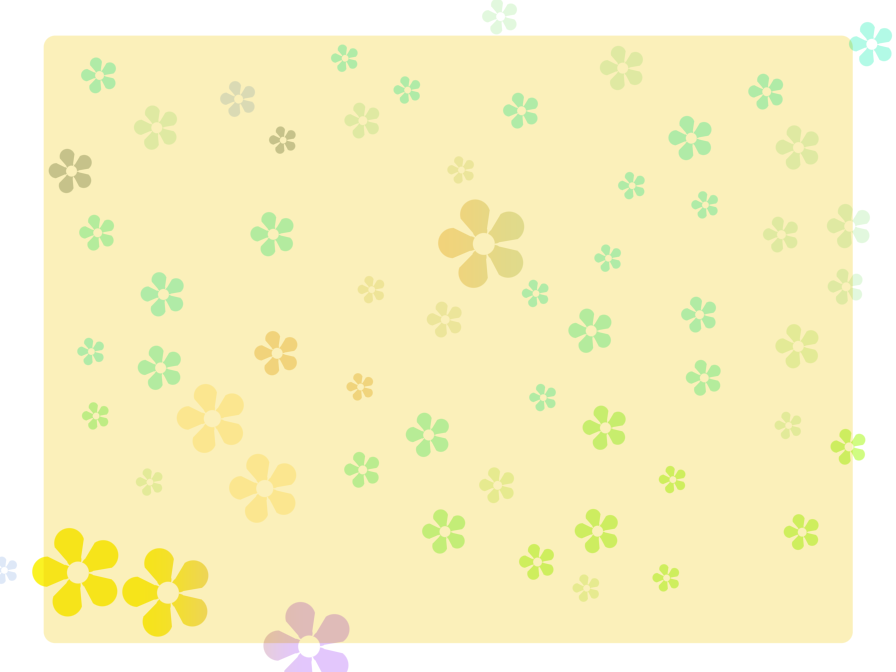
Reproduce this pattern procedurally as a WebGL 1 fragment shader.

```glsl
precision highp float;
// Translucent five-petalled flowers scattered over a cream panel on white.

uniform vec2 u_resolution;

const float CELL = 0.129;
const vec2 PANEL_CENTRE = vec2(0.667, 0.495);
const vec2 PANEL_HALF = vec2(0.602, 0.452);

const vec3 CREAM = vec3(0.984, 0.941, 0.729);
// Tints multiply whatever lies beneath the flower.
const vec3 GOLD = vec3(0.98, 0.95, 0.14);
const vec3 ORCHID = vec3(0.89, 0.78, 0.99);
const vec3 HONEY = vec3(1.0, 0.96, 0.77);
const vec3 AMBER = vec3(0.96, 0.88, 0.66);
const vec3 OLIVE = vec3(0.89, 0.91, 0.75);
const vec3 LIME = vec3(0.82, 0.99, 0.50);
const vec3 MINT = vec3(0.70, 0.98, 0.90);
const vec3 HAZE = vec3(0.87, 0.91, 0.97);
const vec3 KHAKI = vec3(0.79, 0.81, 0.74);
const vec3 FADED = vec3(0.95, 0.97, 0.86);

float hash(vec2 cell, float seed) {
  return fract(sin(dot(cell, vec2(127.1, 311.7)) + seed * 74.7) * 43758.545);
}

float roundedBox(vec2 p, vec2 halfSize, float radius) {
  vec2 q = abs(p) - halfSize + radius;
  return length(max(q, 0.0)) + min(max(q.x, q.y), 0.0) - radius;
}

float coverage(float dist, float pixel) {
  return 1.0 - smoothstep(-pixel, pixel, dist);
}

// Egg-shaped petals around an open centre.
float flower(vec2 p, float radius) {
  const float SECTOR = 1.256637;
  p /= radius;
  float r = length(p);
  float angle = atan(p.y, p.x + 1e-6) - 0.6;
  angle = mod(angle + 0.5 * SECTOR, SECTOR) - 0.5 * SECTOR;
  vec2 q = r * vec2(cos(angle), sin(angle));
  float t = clamp((q.x - 0.3) / 0.37, 0.0, 1.0);
  float petal = length(q - vec2(mix(0.3, 0.67, t), 0.0)) - mix(0.16, 0.33, t);
  return max(petal, 0.24 - r) * radius;
}

// Two curved sprays of three large blossoms.
vec2 blossomCentre(float i) {
  float k = mod(i, 3.0);
  vec2 low = vec2(0.116, 0.148) + k * vec2(0.096, -0.005) + k * k * vec2(0.038, -0.025);
  vec2 high = vec2(0.394, 0.273) + k * vec2(-0.319, 0.026) + k * k * vec2(0.241, 0.078);
  return mix(low, high, step(2.5, i));
}

float blossomRadius(float i) {
  return mix(0.068, 0.053, step(2.5, i) * step(i, 4.5));
}

vec3 blossomTint(float i, vec2 p) {
  vec3 low = mix(GOLD, ORCHID, smoothstep(0.2, 0.46, p.x));
  vec3 high = mix(AMBER, OLIVE, smoothstep(0.65, 0.79, p.x));
  high = mix(HONEY, high, step(0.5, p.x));
  return mix(low, high, step(2.5, i));
}

// Lime below, mint above, warm in the middle, some pale or hazy.
vec3 smallTint(vec2 centre, vec2 id) {
  float pick = hash(id, 5.0);
  float height = centre.y + 0.35 * (hash(id, 3.0) - 0.5);
  vec3 tint = mix(LIME, MINT, smoothstep(0.12, 0.62, height));
  float warmth = 1.0 - smoothstep(0.1, 0.3, distance(centre, vec2(0.6, 0.6)));
  vec3 warm = mix(AMBER, OLIVE, smoothstep(0.5, 0.75, centre.x));
  tint = mix(tint, warm, step(hash(id, 4.0), warmth));
  tint = mix(tint, FADED, 0.75 * step(pick, 0.22));
  float hazy = step(0.8, pick) * step(0.5, centre.y) * step(centre.x, 0.5);
  tint = mix(tint, HAZE, max(hazy, step(centre.x, 0.07)));
  return mix(tint, KHAKI, step(0.94, pick) * step(0.7, centre.y));
}

// Fewer flowers outside the panel, none under the blossoms.
float isPlanted(vec2 centre, vec2 id, float radius) {
  float outside = step(0.0, roundedBox(centre - PANEL_CENTRE, PANEL_HALF, 0.0));
  float planted = step(hash(id, 6.0), mix(0.92, 0.2, outside)) * step(0.09, centre.y);
  for (int n = 0; n < 6; n++) {
    float i = float(n);
    planted *= step(blossomRadius(i) + radius, distance(centre, blossomCentre(i)));
  }
  return planted;
}

void main() {
  vec2 p = gl_FragCoord.xy / u_resolution.y;
  float pixel = 0.8 / u_resolution.y;

  float panel = roundedBox(p - PANEL_CENTRE, PANEL_HALF, 0.017);
  vec3 colour = mix(vec3(1.0), CREAM, coverage(panel, pixel));

  // Small flowers: one per cell, in staggered columns.
  vec2 origin = PANEL_CENTRE - PANEL_HALF;
  vec2 grid = (p - origin) / CELL;
  float stagger = 0.5 * mod(floor(grid.x), 2.0);
  vec2 id = floor(grid + vec2(0.0, stagger));
  float radius = 0.021 + 0.0065 * floor(3.0 * hash(id, 0.0));
  vec2 jitter = 2.0 * vec2(hash(id, 1.0), hash(id, 2.0)) - 1.0;
  vec2 centre = origin + (id + 0.5 - vec2(0.0, stagger)) * CELL;
  centre += jitter * (0.5 * CELL - radius - 0.002);
  float mask = coverage(flower(p - centre, radius), pixel);
  colour *= mix(vec3(1.0), smallTint(centre, id), mask * isPlanted(centre, id, radius));

  // Large blossoms.
  for (int n = 0; n < 6; n++) {
    float i = float(n);
    mask = coverage(flower(p - blossomCentre(i), blossomRadius(i)), pixel);
    colour *= mix(vec3(1.0), blossomTint(i, p), mask);
  }
  gl_FragColor = vec4(colour, 1.0);
}
```
